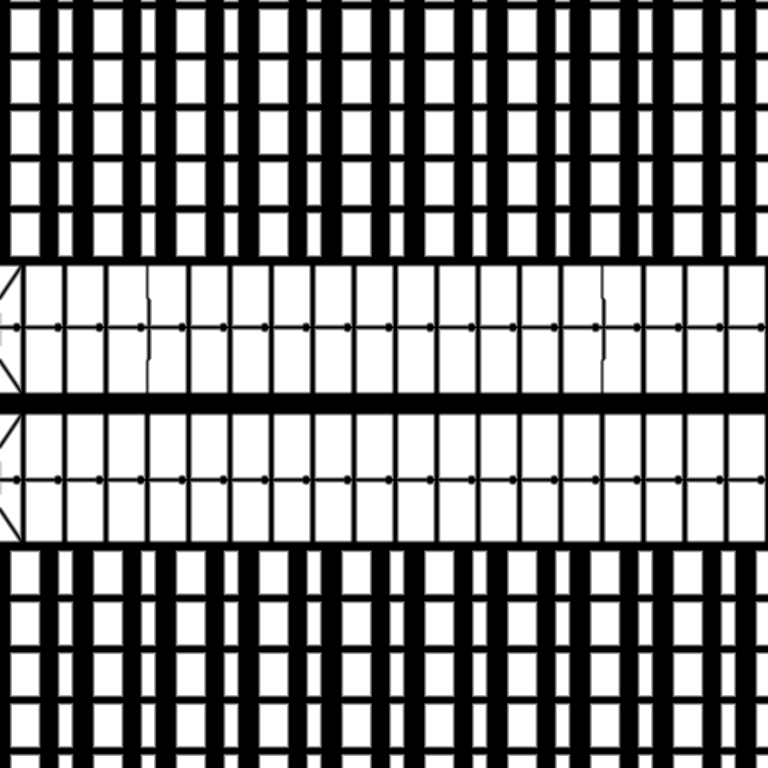
A WebGL 1 fragment shader for this pattern:

```glsl
precision highp float;
// Black lattice of alternating wide and narrow windows, split by two white
// bands of upright posts on a knotted rail. The halves mirror about a thick bar;
// every part is a signed distance, repeated by rounding to the nearest copy.

uniform vec2 u_resolution;

#define MIRROR_Y 0.5256              // centre of the thick bar, from the top
#define WINDOW_PITCH vec2(0.10787, 0.0663)
#define WINDOW_START vec2(0.0328, 0.2202)
#define WIDE_HALF vec2(0.0186, 0.0280)
#define NARROW_HALF vec2(0.0088, 0.0280)
#define NARROW_SHIFT 0.0525
#define BAND vec2(0.0968, 0.0826)    // centre and half height
#define POST vec3(0.0303, 0.05384, 0.0034) // start, pitch, half width
#define RAIL vec2(0.0993, 0.0025)    // centre and half width
#define KNOT vec2(-0.0085, 0.0056)   // shift from post, radius
#define BRACE_HALF 0.0022
#define SOFTNESS 0.0021

float coverage(float dist) {
    float soft = max(SOFTNESS, 0.5 / u_resolution.y);
    return clamp(0.5 - 0.5 * dist / soft, 0.0, 1.0);
}

float boxDistance(vec2 p, vec2 halfSize) {
    vec2 d = abs(p) - halfSize;
    return length(max(d, 0.0)) + min(max(d.x, d.y), 0.0);
}

float segmentDistance(vec2 p, vec2 a, vec2 b) {
    vec2 ab = b - a;
    return length(p - a - ab * clamp(dot(p - a, ab) / dot(ab, ab), 0.0, 1.0));
}

// Offset to the nearest copy along one axis
float nearest(float x, float pitch) {
    return x - pitch * floor(x / pitch + 0.5);
}

// White windows; rows begin at WINDOW_START and run outward
float windows(vec2 p) {
    vec2 q = p - WINDOW_START;
    float row = max(floor(q.y / WINDOW_PITCH.y + 0.5), 0.0);
    q.y -= row * WINDOW_PITCH.y;
    float wide = boxDistance(vec2(nearest(q.x, WINDOW_PITCH.x), q.y), WIDE_HALF);
    float narrowX = nearest(q.x - NARROW_SHIFT, WINDOW_PITCH.x);
    return coverage(min(wide, boxDistance(vec2(narrowX, q.y), NARROW_HALF)));
}

// Black ink of posts, rail, knots and end braces
float bandInk(vec2 p, bool upper) {
    float fromCentre = abs(p.y - BAND.x);
    float index = floor((p.x - POST.x) / POST.y + 0.5);
    float postX = p.x - POST.x - index * POST.y;

    // Every eleventh upper post is thin, with a displaced middle
    bool worn = upper && mod(index, 11.0) == 3.0;
    float middle = worn ? coverage(fromCentre - 0.040) : 0.0;
    float halfWidth = worn ? mix(0.0014, 0.0023, middle) : POST.z;
    float dist = abs(postX - 0.0022 * middle) - halfWidth;

    float railY = p.y - RAIL.x;
    dist = min(dist, abs(railY) - RAIL.y);
    float knotX = nearest(p.x - POST.x - KNOT.x, POST.y);
    dist = min(dist, length(vec2(knotX, railY)) - KNOT.y);

    float brace = segmentDistance(vec2(p.x, fromCentre),
                                  vec2(0.0, 0.041), vec2(0.029, 0.084));
    dist = min(dist, brace - BRACE_HALF);

    // Faint stroke at the left end of the rail
    float edge = 0.25 * coverage(boxDistance(vec2(p.x, fromCentre), vec2(0.002, 0.021)));
    return max(coverage(dist), edge);
}

void main() {
    vec2 uv = gl_FragCoord.xy / u_resolution;
    float fromBar = MIRROR_Y - (1.0 - uv.y);
    vec2 p = vec2(uv.x, abs(fromBar));

    float band = coverage(abs(p.y - BAND.x) - BAND.y);
    float bandWhite = band * (1.0 - bandInk(p, fromBar > 0.0));
    float white = max(windows(p), bandWhite);
    gl_FragColor = vec4(vec3(white), 1.0);
}
```
